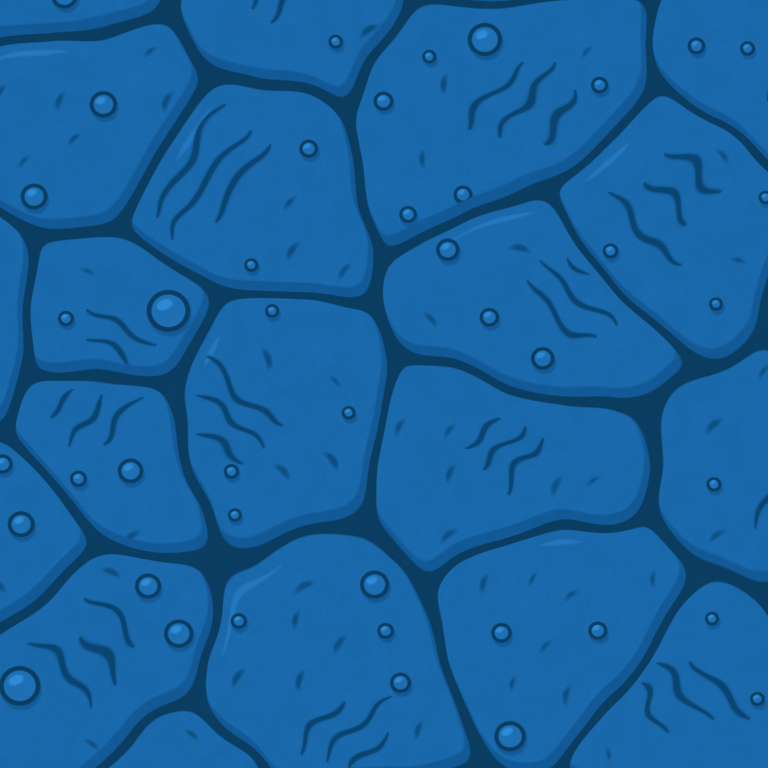
This texture is drawn by a WebGL 2 fragment shader. Its source:

```glsl
#version 300 es
precision highp float;
// Blue organic cells: warped Voronoi regions with rounded dark seams and
// a shaded lower rim. Each cell carries a group of tapered wavy grooves;
// ringed bubbles and short flecks fill the slots of a staggered grid.

uniform vec2 u_resolution;
out vec4 outColor;

const vec3 BASE   = vec3(0.10, 0.41, 0.67);
const vec3 SHADE  = vec3(0.07, 0.35, 0.59);
const vec3 FLECK  = vec3(0.05, 0.31, 0.52);
const vec3 GROOVE = vec3(0.04, 0.27, 0.44);
const vec3 SEAM   = vec3(0.04, 0.24, 0.38);
const vec3 LIGHT  = vec3(0.17, 0.51, 0.79);

const float CELLS = 3.8;          // cells across the canvas
const float JITTER = 0.78;        // irregularity of cell seeds
const float ROUNDING = 24.0;      // lower is rounder at junctions
const float SEAM_WIDTH = 0.0060;  // half width of the seams
const vec2  RIM_OFFSET = vec2(0.005, -0.011);
const float SLOT = 0.070;         // spacing of bubbles and flecks
const float BUBBLE_SHARE = 0.50;
const float GROOVE_SHARE = 0.85;  // cells that carry grooves
const float GROOVE_GAP = 0.038;

struct Cell { float edge; vec2 id; vec2 local; };

vec2 hash2(vec2 p) {
  vec3 q = fract(p.xyx * vec3(0.1031, 0.1030, 0.0973));
  q += dot(q, q.yzx + 33.33);
  return fract((q.xx + q.yz) * q.zy);
}

vec2 noise2(vec2 p) {
  vec2 i = floor(p), f = fract(p);
  f = f * f * (3.0 - 2.0 * f);
  return mix(mix(hash2(i), hash2(i + vec2(1, 0)), f.x),
             mix(hash2(i + vec2(0, 1)), hash2(i + vec2(1, 1)), f.x), f.y);
}

vec2 seedOf(vec2 id) { return id + 0.5 + JITTER * (hash2(id + 17.0) - 0.5); }

mat2 turn(float a) { return mat2(cos(a), -sin(a), sin(a), cos(a)); }

float fill(float d, float soft) { return 1.0 - smoothstep(-soft, soft, d); }

// Nearest seed, then a smooth minimum over the bisectors around it
Cell cellAt(vec2 p) {
  p += 0.055 * (noise2(p * 6.0 + 3.0) - 0.5) + 0.016 * (noise2(p * 15.0 + 40.0) - 0.5);
  vec2 g = p * CELLS + 20.0, home = floor(g), id = home, nearest = vec2(9.0);
  for (int y = -1; y <= 1; y++)
    for (int x = -1; x <= 1; x++) {
      vec2 c = home + vec2(x, y), r = seedOf(c) - g;
      if (dot(r, r) < dot(nearest, nearest)) { nearest = r; id = c; }
    }
  float sum = 1e-9;
  for (int y = -2; y <= 2; y++)
    for (int x = -2; x <= 2; x++) {
      vec2 r = seedOf(home + vec2(x, y)) - g, gap = r - nearest;
      if (dot(gap, gap) > 1e-4)
        sum += exp(-ROUNDING * dot(0.5 * (nearest + r), normalize(gap)));
    }
  return Cell(-log(sum) / (ROUNDING * CELLS), id, -nearest / CELLS);
}

float grainAngle(vec2 id) {
  vec2 h = hash2(id + 71.0);
  return (h.x < 0.62 ? 1.0 : -0.8) + 0.4 * (h.y - 0.5);
}

// Position in the groove frame of a cell: x along, y across
vec2 grooveFrame(Cell c) {
  float side = hash2(c.id + 5.0).x < 0.5 ? -1.0 : 1.0;
  return turn(grainAngle(c.id)) * c.local + vec2(0.0, side * 0.035);
}

bool hasGrooves(vec2 id) { return hash2(id + 29.0).x < GROOVE_SHARE; }

float grooveDistance(Cell c) {
  vec2 q = grooveFrame(c);
  float d = 1.0;
  for (int i = -1; i <= 1; i++) {
    vec2 h = hash2(c.id * 7.0 + float(i) + 50.0);
    float halfLength = mix(0.035, 0.078, h.x);
    float u = q.x - 0.04 * (h.y - 0.5);
    float wave = 0.0055 * sin(u * 85.0 + h.x * 6.3) + 0.004 * sin(u * 37.0 + h.y * 9.0);
    float taper = 1.0 - u * u / (halfLength * halfLength);
    float width = 0.0036 * sqrt(max(taper, 0.0)) * smoothstep(0.012, 0.03, c.edge);
    float across = abs(q.y - float(i) * GROOVE_GAP - wave) * 0.9;
    d = min(d, across - width + (width < 0.0004 ? 0.02 : 0.0));
  }
  return d;
}

// One bubble or fleck per slot, kept clear of seams and grooves
vec3 addScatter(vec3 col, vec2 p, float px) {
  vec2 g = p / SLOT + 8.0;
  float row = floor(g.y);
  g.x += hash2(vec2(row, 3.0)).x;
  vec2 slot = floor(g), h = hash2(slot + 90.0), k = hash2(slot + 190.0);
  bool bubble = h.x < BUBBLE_SHARE;
  float r = bubble ? 0.009 + 0.020 * h.y * h.y : 0.007 + 0.005 * h.y;
  vec2 q = (fract(g) - 0.5) * SLOT - (k - 0.5) * (SLOT - 2.0 * r - 0.012);
  Cell c = cellAt(p - q);
  vec2 f = abs(grooveFrame(c));
  bool blocked = hasGrooves(c.id) && f.y < 0.050 + r && f.x < 0.065 + r;
  if (blocked || c.edge < r + 0.013 || h.x > 0.94) return col;
  if (!bubble) {
    vec2 s = turn(grainAngle(c.id) + k.x - 0.5) * q;
    s.y += 14.0 * s.x * s.x;
    float d = (length(s * vec2(0.36, 1.0)) - 0.36 * r);
    return mix(col, mix(FLECK, GROOVE, k.y * 0.6), 0.9 * fill(d, 0.0012 + px));
  }
  float d = length(q * vec2(1.0, 1.04)) - r;
  float ring = 0.0028 + 0.12 * r;
  col = mix(col, SHADE, fill(length(q - vec2(0.002, -0.005)) - r, 0.001 + px));
  col = mix(col, SEAM, fill(d, px));
  col = mix(col, mix(BASE, LIGHT, 0.25), fill(d + ring, px));
  vec2 s = turn(0.4) * (q - r * vec2(-0.18, 0.28));
  return mix(col, LIGHT * 1.06, fill(length(s * vec2(0.75, 1.2)) - 0.28 * r, 0.0008 + px));
}

void main() {
  float px = 1.0 / min(u_resolution.x, u_resolution.y);
  vec2 p = gl_FragCoord.xy * px;
  Cell c = cellAt(p);
  vec3 col = BASE;

  // Glint along the upper left of some cells
  vec2 h = hash2(c.id + 130.0);
  float t = (atan(c.local.y, c.local.x) - 2.2 - 0.5 * (h.y - 0.5)) / 0.33;
  float glint = abs(c.edge - 0.021) - 0.0035 * (1.0 - t * t);
  if (h.x < 0.65 && abs(t) < 1.0) col = mix(col, LIGHT, 0.6 * fill(glint, 0.0008 + px));

  // Grooves with a soft shade, then bubbles and flecks
  if (hasGrooves(c.id)) {
    float d = grooveDistance(c);
    col = mix(col, SHADE, 0.7 * fill(d - 0.0015, 0.0015 + px));
    col = mix(col, GROOVE, fill(d, 0.0004 + px));
  }
  col = addScatter(col, p, px);

  // Shaded lower rim and dark seams
  float width = SEAM_WIDTH + 0.003 * (noise2(p * 9.0).x - 0.5);
  col = mix(col, SHADE, fill(cellAt(p + RIM_OFFSET).edge - width - 0.002, 0.0008 + px));
  col = mix(col, SEAM, fill(c.edge - width, px));

  // Faint paper grain
  float grain = noise2(p * 45.0).x + noise2(p * 230.0).y - 1.0;
  outColor = vec4(col * (1.0 + 0.022 * grain), 1.0);
}
```
